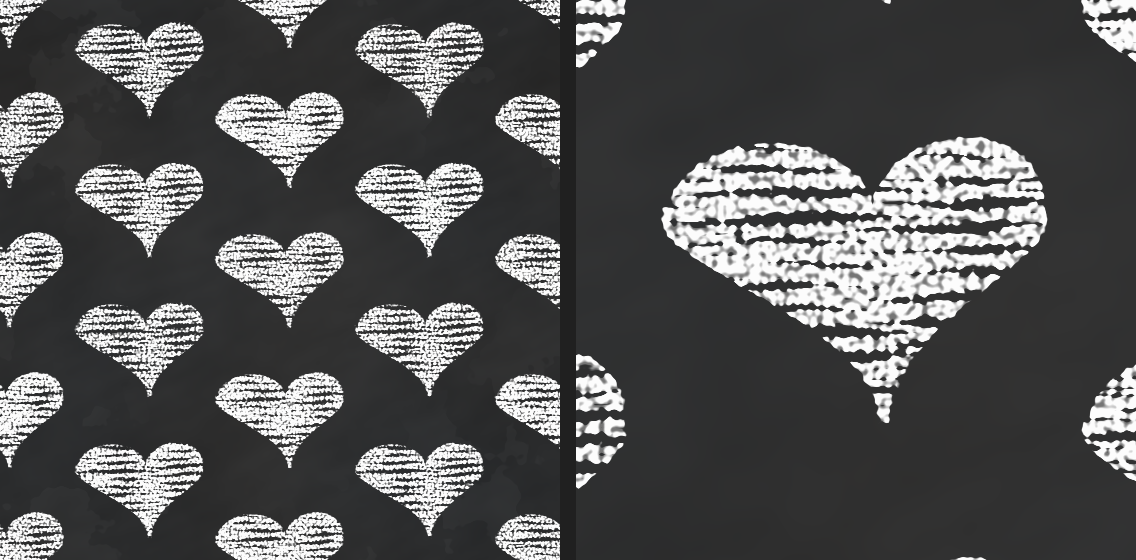
Left, the full canvas; right, a detail of the centre.
Write a Shadertoy shader that draws this pattern.

```glsl
// Chalk hearts on a smudged blackboard, in two half-dropped columns per cell.
// Each heart is a distance-like field filled with two crossing sets of hatch
// strokes; wrapping gradient noise adds grain and smears, so the canvas tiles.

const float TAU = 6.2831853;
const vec2 REPEATS = vec2(2.0, 4.0);    // cells across and down
const float HEART_SIZE = 0.112;         // half width of a heart, canvas units
const float STROKE_ROWS = 8.0;          // strokes per half width
const vec3 BOARD = vec3(0.174, 0.176, 0.178);

float hash(vec2 p) {
    vec3 q = fract(vec3(p.xyx) * 0.1031);
    q += dot(q, q.yzx + 33.33);
    return fract((q.x + q.y) * q.z);
}

float cornerSlope(vec2 corner, vec2 offset, vec2 period) {
    float angle = TAU * hash(mod(corner, period) + 0.5);
    return dot(vec2(cos(angle), sin(angle)), offset);
}

// Gradient noise that wraps after a whole number of lattice cells
float noise(vec2 p, vec2 period) {
    vec2 i = floor(p), f = fract(p);
    vec2 u = f * f * f * (f * (f * 6.0 - 15.0) + 10.0);
    vec2 e = vec2(1.0, 0.0);
    float low = mix(cornerSlope(i, f, period), cornerSlope(i + e, f - e, period), u.x);
    float high = mix(cornerSlope(i + e.yx, f - e.yx, period),
                     cornerSlope(i + 1.0, f - 1.0, period), u.x);
    return mix(low, high, u.y);
}

float fbm(vec2 uv, float cells) {
    float sum = 0.0, gain = 0.5;
    for (int i = 0; i < 5; i++) {
        sum += gain * noise(uv * cells, vec2(cells));
        cells *= 2.0;
        gain *= 0.55;
    }
    return sum;
}

// Upper half of an ellipse, extended straight down; positive inside
float lobe(vec2 p, vec2 centre, vec2 radius) {
    vec2 q = (p - centre) / radius;
    q.y = max(q.y, 0.0);
    return (1.0 - length(q)) * radius.y;
}

// Lopsided heart: two lobes above flanks that sweep down to a thin tip
float heart(vec2 p) {
    const vec2 TIP = vec2(0.155, -1.085);
    float left = lobe(p, vec2(-0.45, 0.0), vec2(0.55, 0.40));
    float right = lobe(p - vec2(0.0, 0.08 * (p.x - 0.54)),
                       vec2(0.54, 0.05), vec2(0.46, 0.38));
    float top = max(max(left, right), 0.06 - p.y);
    float t = clamp(p.y - TIP.y, 0.0, 1.05);
    float t2 = t * t;
    float flank = 0.02 + 1.08 * t2 - 0.27 * t2 * t2 * t2;
    float side = p.x < TIP.x ? 1.39 : 1.0;
    float sweep = (side * flank - abs(p.x - TIP.x)) * 0.75;
    return min(min(top, sweep), p.y - TIP.y);
}

// Two tilted sets of hand-drawn strokes; positive on chalk
float strokes(vec2 p, float seed, float coverage) {
    float ink = -1.0;
    for (int k = 0; k < 2; k++) {
        float set = float(k) + 2.0 * seed;
        float tilt = mix(-0.075, 0.05, float(k));
        float wobble = 0.05 * noise(p * vec2(1.6, 2.5) + 9.0 * set + 20.0, vec2(64.0));
        float v = (p.y + tilt * p.x + wobble) * STROKE_ROWS + 0.37 * set;
        float row = floor(v) + 30.0;
        float drift = 0.2 * (hash(vec2(row, set + 3.0)) - 0.5);
        float pressure = 0.18 * noise(vec2(p.x * 2.5 + 20.0, row * 3.7 + set), vec2(64.0));
        float halfWidth = coverage + pressure + 0.14 * (hash(vec2(set, row)) - 0.5);
        ink = max(ink, (halfWidth - abs(fract(v) - 0.5 + drift)) / STROKE_ROWS);
    }
    return ink;
}

// Board with uneven cloth smears and hard-edged dust towards the rim
vec3 board(vec2 uv) {
    float centre = 0.5 - 0.25 * (cos(TAU * uv.x) + cos(TAU * uv.y));
    float cloud = fbm(uv, 4.0);
    float smear = noise(vec2(8.0 * (uv.x + uv.y), 32.0 * uv.y - 16.0 * uv.x), vec2(8.0, 16.0));
    float dust = smoothstep(0.06, 0.08, fbm(uv + 0.37, 5.0)) * (1.0 - smoothstep(0.3, 0.65, centre));
    float light = 0.03 * (centre - 0.5) + 0.045 * cloud + 0.012 * smear + 0.022 * dust;
    return BOARD + light + vec3(-0.008, 0.0, 0.008) * noise(uv * 3.0, vec2(3.0));
}

// Chalk amount and tone for one column of hearts
vec2 chalkColumn(vec2 uv, vec2 origin, float seed, float grain, float px) {
    vec2 cell = (uv - origin) * REPEATS + 0.5;
    vec2 id = mod(floor(cell), REPEATS);
    vec2 p = (fract(cell) - 0.5) / REPEATS / HEART_SIZE;
    float wear = hash(id + 7.0 * seed + 2.0);
    float coverage = 0.215 + 0.035 * seed + 0.035 * wear;
    float shape = heart(p) + 0.018 * grain;
    float ink = strokes(p, seed, coverage) + 0.035 * grain;
    float amount = smoothstep(-px, px, shape) * smoothstep(-px, px, ink);
    float tone = mix(0.46, 0.99, smoothstep(-0.38, 0.1, grain + 0.12 * wear + 1.5 * ink));
    return vec2(amount, tone);
}

void mainImage(out vec4 fragColor, in vec2 fragCoord) {
    vec2 uv = fragCoord / iResolution.xy;
    float px = 0.75 / (HEART_SIZE * iResolution.y);
    float grain = noise(uv * 208.0, vec2(208.0));
    vec2 thin = chalkColumn(uv, vec2(0.25, 0.1615), 0.0, grain, px);
    vec2 bold = chalkColumn(uv, vec2(0.0, 0.0365), 1.0, grain, px);
    vec3 color = board(uv);
    color = mix(color, vec3(thin.y), thin.x);
    color = mix(color, vec3(bold.y), bold.x);
    fragColor = vec4(color, 1.0);
}
```
